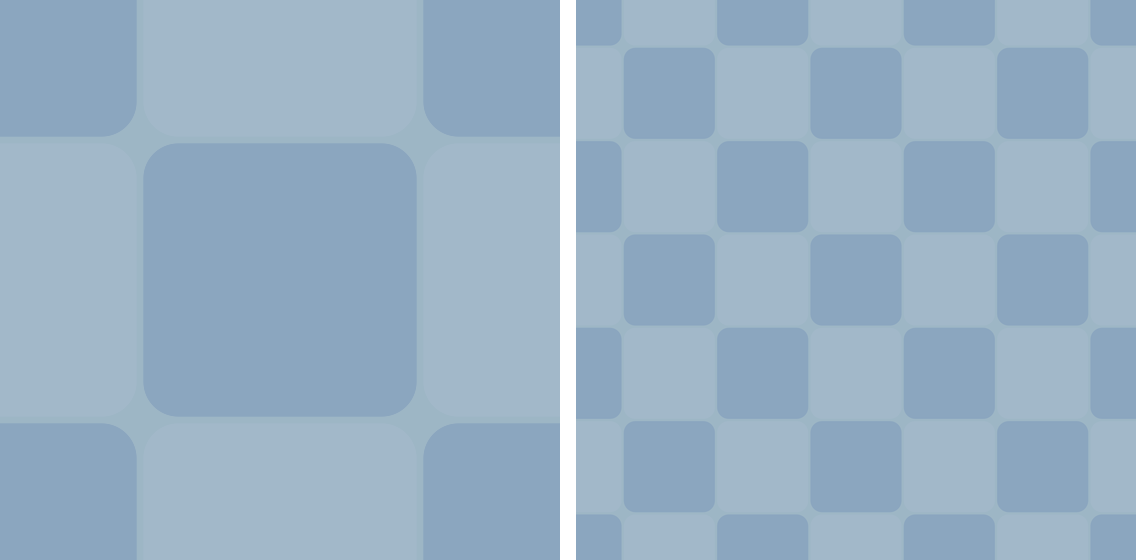
Left, the tile; right, the same tile 3 across and 3 down.
A WebGL 2 fragment shader for this pattern:

```glsl
#version 300 es
precision highp float;
// Two by two checker of rounded square tiles in two soft blues, split by thin joints.
// Each tile is a rounded box distance; the grid is shifted by half a cell so that
// whole tiles wrap around the canvas edges.

uniform vec2 u_resolution;
out vec4 fragColor;

const float REPEATS = 2.0;          // tiles across and down
const float TILE_HALF_SIZE = 0.488; // in cell units
const float CORNER_RADIUS = 0.125;  // in cell units

const vec3 DARK_TILE = vec3(0.545, 0.651, 0.749);
const vec3 LIGHT_TILE = vec3(0.635, 0.722, 0.788);
const vec3 JOINT = vec3(0.616, 0.712, 0.774);

// Signed distance to a rounded square centred on the origin
float roundedSquare(vec2 p, float halfSize, float radius) {
    vec2 q = abs(p) - halfSize + radius;
    return length(max(q, 0.0)) + min(max(q.x, q.y), 0.0) - radius;
}

// Coverage of a shape, softened over one pixel
float coverage(float dist, float pixel) {
    return 1.0 - smoothstep(-0.5 * pixel, 0.5 * pixel, dist);
}

// 0 on even cells, 1 on odd cells
float checker(vec2 cell) {
    return mod(cell.x + cell.y, 2.0);
}

void main() {
    vec2 uv = gl_FragCoord.xy / u_resolution;
    float pixel = REPEATS / min(u_resolution.x, u_resolution.y);

    // Half a cell of shift puts tile centres on the canvas corners
    vec2 grid = uv * REPEATS + 0.5;
    vec2 cell = floor(grid);
    vec2 local = fract(grid) - 0.5;

    // Tile over joint
    vec3 tileColor = mix(DARK_TILE, LIGHT_TILE, checker(cell));
    float dist = roundedSquare(local, TILE_HALF_SIZE, CORNER_RADIUS);
    vec3 color = mix(JOINT, tileColor, coverage(dist, pixel));

    fragColor = vec4(color, 1.0);
}
```
